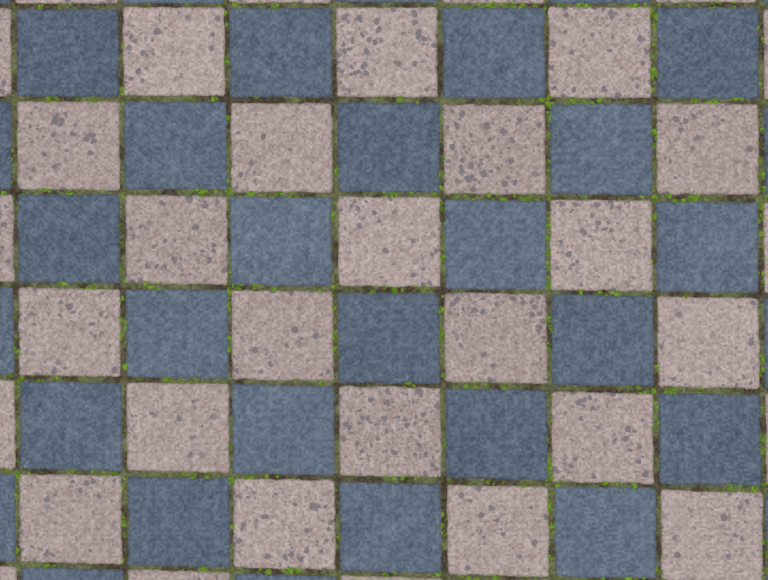
Write a Shadertoy shader that draws this texture.

```glsl
// Checkerboard of blue-grey and pinkish paving slabs with mossy, earthy joints.
// A slightly skewed grid gives each slab a jittered, rough-edged box distance;
// hashed noise adds the grain, and scattered spots add stains and moss clumps.

const vec3 SLATE = vec3(0.375, 0.425, 0.490);
const vec3 PINK  = vec3(0.680, 0.618, 0.605);
const vec3 STAIN = vec3(0.440, 0.420, 0.450);
const vec3 EARTH = vec3(0.300, 0.270, 0.220);
const vec3 OLIVE = vec3(0.400, 0.420, 0.290);
const vec3 MOSS  = vec3(0.390, 0.550, 0.150);

float hash(vec2 p) {
    return fract(sin(dot(p, vec2(127.1, 311.7))) * 43758.5453);
}

vec2 hash2(vec2 p) {
    return vec2(hash(p), hash(p + 37.3));
}

float noise(vec2 p) {
    vec2 i = floor(p), f = fract(p);
    f = f * f * (3.0 - 2.0 * f);
    return mix(mix(hash(i), hash(i + vec2(1, 0)), f.x),
               mix(hash(i + vec2(0, 1)), hash(i + vec2(1, 1)), f.x), f.y);
}

float fbm(vec2 p) {
    float sum = 0.0, amp = 0.5;
    for (int k = 0; k < 4; k++) {
        sum += amp * noise(p);
        p = p * 2.03 + 17.1;
        amp *= 0.5;
    }
    return sum / 0.9375;
}

// Coverage of random dots, one candidate per unit cell
float spots(vec2 p, float radius, float chance, float soft) {
    float cover = 0.0;
    for (int y = -1; y <= 1; y++)
    for (int x = -1; x <= 1; x++) {
        vec2 cell = floor(p) + vec2(x, y);
        float r = radius * mix(0.35, 1.0, hash(cell + 5.7));
        float d = length(p - cell - hash2(cell)) - r;
        float present = smoothstep(0.0, 0.08, chance - hash(cell + 71.9));
        cover = max(cover, present * (1.0 - smoothstep(-soft, soft, d)));
    }
    return cover;
}

float roundBox(vec2 p, vec2 halfSize, float radius) {
    vec2 q = abs(p) - halfSize + radius;
    return length(max(q, 0.0)) + min(max(q.x, q.y), 0.0) - radius;
}

// Grid position: columns lean, and rows widen towards the right
vec2 slabGrid(vec2 uv) {
    return vec2((uv.x - 0.0175 - 0.0068 * uv.y) / 0.1388,
                (uv.y - 0.0095) / (0.1605 + 0.0060 * uv.x));
}

vec3 slateSlab(vec2 p, float tone, float px) {
    float grain = noise(p * 340.0) + 0.7 * noise(p * 170.0 + 9.0) - 0.85;
    vec3 col = SLATE + (tone - 0.45) * 0.05 + grain * 0.10;
    col += (fbm(p * 22.0) - 0.5) * 0.05;
    return mix(col, vec3(0.62, 0.65, 0.68), 0.6 * spots(p * 90.0, 0.18, 0.06, px * 90.0));
}

vec3 pinkSlab(vec2 p, vec2 cell, float px) {
    float grain = noise(p * 360.0) + 0.6 * noise(p * 190.0 + 4.0) - 0.8;
    vec3 col = PINK + (hash(cell + 2.2) - 0.5) * 0.035;
    col += grain * vec3(0.12, 0.13, 0.13);
    // Dark stains cluster differently on every slab
    float wear = hash(cell + 8.4);
    float cluster = smoothstep(0.42, 0.75, fbm(p * 17.0 + cell * 3.1));
    vec2 warped = p + 0.0035 * (vec2(noise(p * 210.0), noise(p * 210.0 + 40.0)) - 0.5);
    float large = spots(warped * 95.0, 0.42, 0.10 + cluster * (0.15 + 0.65 * wear), px * 95.0);
    float small = spots(warped * 170.0 + 3.0, 0.36, 0.18 + 0.25 * cluster, px * 170.0);
    return mix(col, STAIN, max(0.75 * large, 0.5 * small));
}

vec3 joint(vec2 p) {
    vec3 col = mix(EARTH, OLIVE, smoothstep(0.3, 0.65, fbm(p * 45.0)));
    return col + (noise(p * 330.0) - 0.5) * 0.13;
}

void mainImage(out vec4 fragColor, in vec2 fragCoord) {
    float px = 1.0 / iResolution.x;
    float aspect = iResolution.y * px;
    vec2 uv = fragCoord / iResolution.xy;
    uv.y = 1.0 - uv.y;
    vec2 p = vec2(uv.x, uv.y * aspect);

    // Slab outline with jittered placement and chipped edges
    vec2 grid = slabGrid(uv);
    vec2 cell = floor(grid);
    vec2 pitch = vec2(0.1388, 0.1635 * aspect);
    vec2 local = (fract(grid) - 0.5) * pitch + (hash2(cell + 3.0) - 0.5) * 0.0028;
    vec2 halfSize = 0.5 * pitch - vec2(0.0028, 0.0031) - 0.0008 * hash2(cell + 13.0);
    float edge = roundBox(local, halfSize, 0.004) + (fbm(p * 75.0) - 0.5) * 0.0035;

    // Checkerboard surfaces, darkened at the rim
    bool isSlate = mod(cell.x + cell.y, 2.0) < 0.5;
    vec3 slab = isSlate ? slateSlab(p, hash(cell), px) : pinkSlab(p, cell, px);
    slab *= 1.0 - 0.13 * smoothstep(-0.004, 0.0, edge);
    vec3 col = mix(slab, joint(p), smoothstep(-px, px, edge));

    // Moss clumps fill the joints and creep over slab edges
    float patchy = smoothstep(0.40, 0.72, fbm(p * 19.0 + 50.0));
    vec2 mossPos = p + 0.004 * (vec2(noise(p * 180.0), noise(p * 180.0 + 20.0)) - 0.5);
    float moss = spots(mossPos * 110.0, 0.5, 0.08 + 0.65 * patchy, 0.15);
    moss *= smoothstep(-0.0025, 0.0005, edge);
    vec3 mossColor = MOSS * (0.75 + 0.5 * noise(p * 300.0));
    col = mix(col, mossColor, 0.85 * moss);

    fragColor = vec4(clamp(col, 0.0, 1.0), 1.0);
}
```
